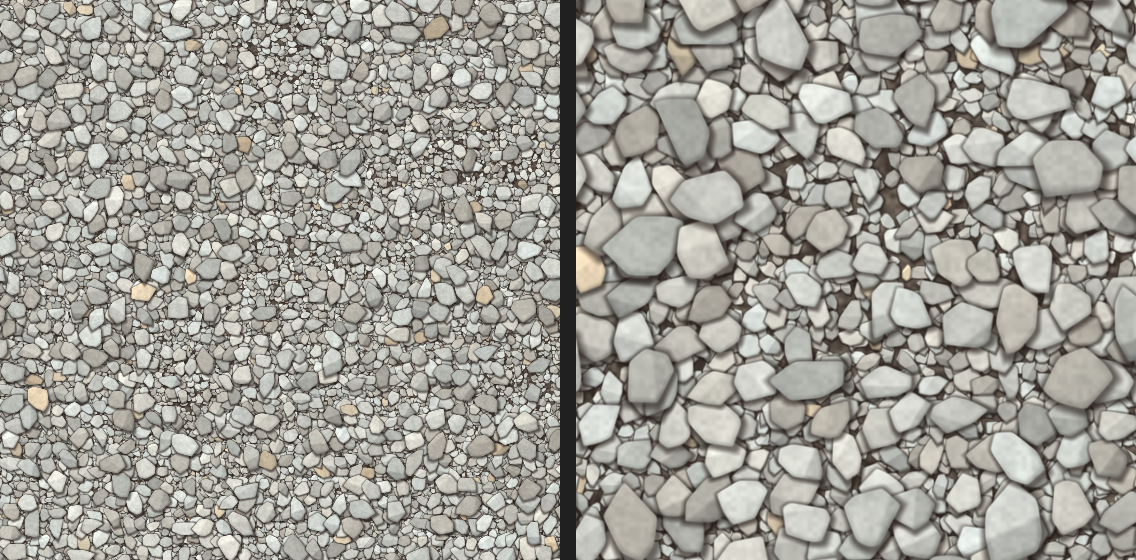
Left, the full canvas; right, a detail of the centre.
Write a three.js fragment shader that draws this texture.

```glsl
// Bed of crushed pale grey gravel: angular stones in four sizes over dark soil.
varying vec2 vUv;

const float TAU = 6.2831853;
const vec2 LIGHT = vec2(-0.5, 0.86);            // direction towards the light
const vec3 DARK_SOIL = vec3(0.14, 0.105, 0.09);
const vec3 PALE_SOIL = vec3(0.52, 0.48, 0.43);
const vec3 DARK_STONE = vec3(0.665, 0.655, 0.63);
const vec3 PALE_STONE = vec3(0.885, 0.89, 0.87);
const vec3 WARM_TINT = vec3(1.01, 0.99, 0.96);
const vec3 COOL_TINT = vec3(0.975, 1.0, 1.005);
const vec3 TAN_TINT = vec3(1.04, 0.96, 0.86);
const float TAN_SHARE = 0.012;
const float CORNER = 22.0;                      // higher is sharper
const float JITTER = 0.64;                      // scatter within a cell
const float STRETCH = 1.75;                     // longest stone proportion
const float SHADOW_DEPTH = 0.62;
const float SHADOW_WIDTH = 0.27;                // in stone radii
const float RIM_WIDTH = 0.22;                   // in stone radii
const float EDGE = 0.0016;                      // edge softness on the canvas
const float FACET = 0.13;
const float MOTTLE = 0.17;
const float PATCH_SCALE = 5.0;                  // frequency of thin patches

float hash(vec2 p) {
  return fract(sin(dot(p, vec2(127.1, 311.7))) * 43758.5453);
}

float noise(vec2 p) {
  vec2 i = floor(p);
  vec2 f = fract(p);
  f = f * f * (3.0 - 2.0 * f);
  return mix(mix(hash(i), hash(i + vec2(1.0, 0.0)), f.x),
             mix(hash(i + vec2(0.0, 1.0)), hash(i + vec2(1.0)), f.x), f.y);
}

vec2 direction(float turn) {
  return vec2(cos(turn * TAU), sin(turn * TAU));
}

// Signed distance to an irregular convex polygon with worn corners.
float stoneDistance(vec2 q, vec2 id) {
  float sum = 0.0;
  for (int i = 0; i < 7; i++) {
    float k = float(i);
    float turn = (k + 0.8 * hash(id + k * 1.7)) / 7.0;
    float reach = mix(0.68, 1.0, hash(id + k * 2.3 + 5.1));
    sum += exp(CORNER * (dot(q, direction(turn)) - reach));
  }
  return log(sum) / CORNER;
}

// Surface colour; v is the offset from the stone centre in radii.
vec3 stoneColor(vec2 p, vec2 v, float d, vec2 id) {
  vec3 color = mix(DARK_STONE, PALE_STONE, pow(hash(id + 11.3), 0.8));
  color *= mix(WARM_TINT, COOL_TINT, hash(id + 12.7));
  color *= mix(vec3(1.0), TAN_TINT, step(hash(id + 13.9), TAN_SHARE));

  // One broken face, lit by its slope.
  vec2 slope = direction(hash(id + 14.2));
  float face = smoothstep(-0.1, 0.1, dot(v, slope) - 0.5 * hash(id + 15.8));
  float shade = 1.0 + FACET * face * (dot(slope, LIGHT) - 0.25);

  // Worn rim, darkest away from the light.
  float rim = smoothstep(-RIM_WIDTH, 0.0, d);
  shade -= rim * (0.09 - 0.12 * dot(v, LIGHT));

  // Dusty, pitted surface.
  float grain = 0.45 * noise(p * 110.0 + id) + 0.55 * noise(p * 330.0);
  return color * (shade + MOTTLE * (grain - 0.5));
}

// Lays one stone per cell over the colour below, with contact shadows.
void scatter(inout vec3 color, vec2 p, float cells, float share,
             float thinning, vec2 sizes, float seed) {
  vec2 home = floor(p * cells);
  for (int y = -1; y <= 1; y++) {
    for (int x = -1; x <= 1; x++) {
      vec2 cell = home + vec2(float(x), float(y));
      vec2 id = cell + seed;
      vec2 jitter = vec2(hash(id + 0.3), hash(id + 0.7)) - 0.5;
      vec2 center = cell + 0.5 + JITTER * jitter;
      float bare = smoothstep(0.62, 0.9, noise(center / cells * PATCH_SCALE + 3.4));
      if (hash(id + 1.9) > share * (1.0 - thinning * bare)) continue;

      float radius = mix(sizes.x, sizes.y, hash(id + 2.6));
      vec2 v = (p * cells - center) / radius;
      if (dot(v, v) > 4.5) continue;
      vec2 axis = direction(hash(id + 3.2));
      float aspect = sqrt(mix(1.0, STRETCH, hash(id + 4.4)));
      vec2 q = vec2(dot(v, axis) / aspect, dot(v, vec2(-axis.y, axis.x)) * aspect);
      float d = stoneDistance(q, id);

      float shadow = 1.0 - smoothstep(0.0, SHADOW_WIDTH, d + 0.08 * dot(v, LIGHT));
      color = mix(color, DARK_SOIL, SHADOW_DEPTH * shadow);
      float soft = EDGE * cells / radius;
      float cover = 1.0 - smoothstep(-0.5 * soft, 0.5 * soft, d);
      color = mix(color, stoneColor(p, v, d, id), cover);
    }
  }
}

void main() {
  vec2 p = vUv;
  float grit = 0.4 * noise(p * 90.0) + 0.6 * noise(p * 320.0);
  vec3 color = mix(DARK_SOIL, PALE_SOIL, grit);

  // Fine grit first, the largest stones last.
  scatter(color, p, 120.0, 1.00, 0.25, vec2(0.45, 0.74), 17.0);
  scatter(color, p, 72.0, 0.92, 0.35, vec2(0.42, 0.72), 231.0);
  scatter(color, p, 42.0, 0.80, 0.60, vec2(0.44, 0.70), 419.0);
  scatter(color, p, 26.0, 0.48, 0.80, vec2(0.40, 0.60), 673.0);

  gl_FragColor = vec4(clamp(color, 0.0, 1.0), 1.0);
}
```
